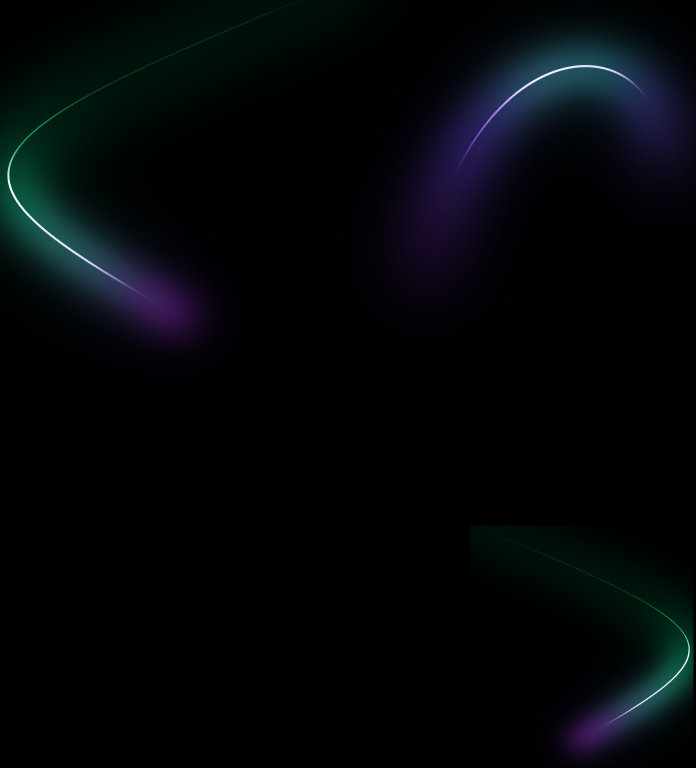
Give the GLSL for this background, as a Shadertoy shader.

```glsl
// Three glowing ribbons of light on black: a sweeping hook, an arch and a small
// mirrored hook in a clipped panel. Each is a cubic curve whose samples add up
// soft Gaussian light, topped by a thin bright line that fades along its length.

struct Ribbon {
    vec2 a, b, c, d;    // curve control points
    vec3 glow[6];       // light colours along the curve
    vec3 line[6];       // core colours along the curve
    vec4 fade;          // start and end fade ranges of the core
};

vec2 cubic(Ribbon r, float t) {
    float s = 1.0 - t;
    return s * s * s * r.a + 3.0 * s * s * t * r.b + 3.0 * s * t * t * r.c + t * t * t * r.d;
}

// Six evenly spaced colour stops, smoothly joined
vec3 ramp(vec3 stops[6], float t) {
    float x = clamp(t, 0.0, 1.0) * 5.0;
    int i = int(min(x, 4.0));
    return mix(stops[i], stops[i + 1], smoothstep(0.0, 1.0, x - float(i)));
}

// Line integral weight of a Gaussian blur
float blur(float dist2, float sigma) {
    return exp(-0.5 * dist2 / (sigma * sigma)) / (sigma * 2.507);
}

vec3 drawRibbon(Ribbon r, vec2 p, float pixel, bool arch) {
    const int STEPS = 64;
    vec3 light = vec3(0.0);
    float nearest = 1e3, nearestT = 0.0, t0 = -0.05;
    vec2 from = cubic(r, t0);

    for (int i = 1; i <= STEPS; i++) {
        float t1 = mix(-0.05, 1.0, float(i) / float(STEPS));
        vec2 to = cubic(r, t1), along = to - from;

        // Closest point on this piece
        float h = clamp(dot(p - from, along) / dot(along, along), 0.0, 1.0);
        float dist = length(p - from - along * h);
        if (dist < nearest) {
            nearest = dist;
            nearestT = mix(t0, t1, h);
        }

        // Inner glow and a wider, cooler halo
        float t = 0.5 * (t0 + t1);
        vec2 away = p - 0.5 * (from + to);
        float sigma = arch ? mix(0.027, 0.044, pow(abs(2.0 * t - 1.0), 2.0))
                           : mix(0.048, 0.027, smoothstep(0.25, 0.75, t));
        vec3 tint = ramp(r.glow, t);
        light += length(along) * tint * (blur(dot(away, away), sigma)
               + 0.22 * vec3(0.4, 1.0, 0.9) * blur(dot(away, away), 0.055));

        from = to;
        t0 = t1;
    }

    // Thin core, wider where it is brighter
    vec3 core = ramp(r.line, nearestT);
    float halfWidth = mix(0.0006, 0.0014, core.b);
    float cover = clamp((halfWidth - nearest) / pixel + 0.5, 0.0, 1.0);
    cover *= smoothstep(r.fade.x, r.fade.y, nearestT) * (1.0 - smoothstep(r.fade.z, r.fade.w, nearestT));
    return light + core * cover * (1.0 - light);
}

void mainImage(out vec4 fragColor, in vec2 fragCoord) {
    vec2 p = fragCoord / iResolution.y;
    float pixel = 1.0 / iResolution.y;

    Ribbon hook = Ribbon(
        vec2(0.404, 1.005), vec2(-0.099, 0.801), vec2(-0.083, 0.768), vec2(0.247, 0.581),
        vec3[6](vec3(0.0, 0.05, 0.025), vec3(0.0, 0.06, 0.03), vec3(0.0, 0.1, 0.06),
                vec3(0.02, 0.28, 0.19), vec3(0.12, 0.28, 0.28), vec3(0.25, 0.06, 0.32)),
        vec3[6](vec3(0.03, 0.14, 0.09), vec3(0.03, 0.18, 0.11), vec3(0.08, 0.55, 0.38),
                vec3(0.95, 1.0, 1.0), vec3(0.85, 0.85, 1.0), vec3(0.4, 0.1, 0.7)),
        vec4(-0.05, 0.1, 0.84, 0.96));

    Ribbon arch = Ribbon(
        vec2(0.561, 0.681), vec2(0.632, 0.974), vec2(0.878, 0.977), vec2(0.866, 0.766),
        vec3[6](vec3(0.09, 0.03, 0.13), vec3(0.14, 0.09, 0.29), vec3(0.14, 0.26, 0.32),
                vec3(0.08, 0.26, 0.26), vec3(0.13, 0.1, 0.27), vec3(0.06, 0.03, 0.1)),
        vec3[6](vec3(0.3, 0.1, 0.6), vec3(0.45, 0.25, 0.8), vec3(0.95, 0.92, 1.0),
                vec3(0.85, 0.8, 1.0), vec3(0.3, 0.1, 0.6), vec3(0.3, 0.1, 0.6)),
        vec4(0.1, 0.25, 0.65, 0.82));

    vec3 color = vec3(0.0, 0.0, 0.004);
    color += drawRibbon(hook, p, pixel, false);
    color += drawRibbon(arch, p, pixel, true);

    // Small mirrored hook, cut off at the panel edges
    float scale = 0.645;
    vec2 q = vec2(0.013, 0.781) + vec2(0.896 - p.x, p.y - 0.16) / scale;
    float inset = min(min(p.x - 0.612, 0.903 - p.x), 0.316 - p.y);
    float panel = clamp(inset / pixel + 0.5, 0.0, 1.0);
    color += panel * drawRibbon(hook, q, pixel / scale, false);

    fragColor = vec4(clamp(color, 0.0, 1.0), 1.0);
}
```
